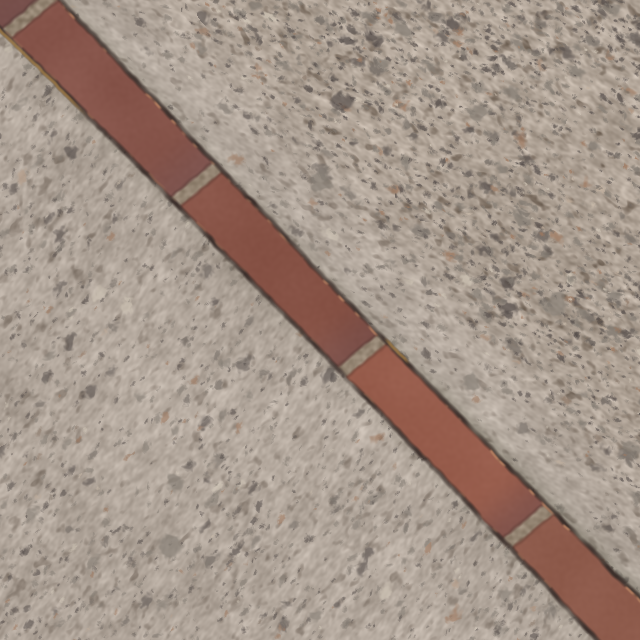
A Shadertoy shader for this texture:

```glsl
#define BAND_ORIGIN vec2(0.0, 1.027)
#define BAND_DIR vec2(0.697, -0.717)
#define HALF_WIDTH 0.041
#define JOINT_START 0.068
#define JOINT_SPACING 0.372
#define JOINT_HALF 0.0095
#define CONCRETE vec3(0.708, 0.665, 0.624)
#define MORTAR vec3(0.58, 0.52, 0.45)
#define GROOVE vec3(0.22, 0.17, 0.155)
#define GILT vec3(0.64, 0.49, 0.27)
#define STONE_CELLS 30.0
#define GRAIN 0.15

vec2 hash2(vec2 p) {
    p = vec2(dot(p, vec2(127.1, 311.7)), dot(p, vec2(269.5, 183.3)));
    return fract(sin(p) * 43758.545);
}

float gradientNoise(vec2 p) {
    vec2 i = floor(p), f = fract(p), u = f * f * (3.0 - 2.0 * f);
    vec2 e = vec2(0.0, 1.0);
    float a = dot(hash2(i) * 2.0 - 1.0, f);
    float b = dot(hash2(i + e.yx) * 2.0 - 1.0, f - e.yx);
    float c = dot(hash2(i + e.xy) * 2.0 - 1.0, f - e.xy);
    float d = dot(hash2(i + e.yy) * 2.0 - 1.0, f - e.yy);
    return mix(mix(a, b, u.x), mix(c, d, u.x), u.y);
}

vec3 stoneColor(float kind) {
    vec3 c = mix(vec3(0.33, 0.30, 0.29), vec3(0.52, 0.49, 0.455), smoothstep(0.1, 0.6, kind));
    c = mix(c, vec3(0.62, 0.47, 0.37), smoothstep(0.88, 0.91, kind));
    return mix(c, vec3(0.82, 0.78, 0.72), smoothstep(0.94, 0.96, kind));
}

// Scattered ragged grains: x is coverage, y is the kind of stone
vec2 stones(vec2 p, float density, float soft) {
    vec2 cell = floor(p), best = vec2(0.0);
    float wobble = 0.38 * gradientNoise(p * 2.7) + 0.22 * gradientNoise(p * 6.1);
    for (int y = -1; y <= 1; y++)
    for (int x = -1; x <= 1; x++) {
        vec2 id = cell + vec2(x, y);
        vec2 place = hash2(id), trait = hash2(id + 57.3);
        float radius = mix(0.12, 0.36, trait.x * trait.x);
        float dist = length((p - id - place) * vec2(0.85, 1.4)) - radius + wobble;
        float exists = step(hash2(id + 91.7).x, density);
        float cover = exists * smoothstep(soft, -soft, dist);
        if (cover > best.x) best = vec2(cover, trait.y);
    }
    return best;
}

vec3 concrete(vec2 uv, float d, float soft) {
    // The grain runs a different way on each side of the band
    float angle = d > 0.0 ? -0.55 : 0.95;
    vec2 p = mat2(cos(angle), -sin(angle), sin(angle), cos(angle)) * uv;
    float rough = d > 0.0 ? smoothstep(0.05, 0.26, d) : 0.22;
    float patches = gradientNoise(uv * 7.0 + 3.0);

    float mottle = 0.05 * gradientNoise(uv * 4.0) + 0.08 * gradientNoise(p * vec2(14.0, 24.0));
    float grain = gradientNoise(p * vec2(48.0, 85.0)) + 0.8 * gradientNoise(p * vec2(105.0, 180.0));
    vec3 col = CONCRETE + mottle + GRAIN * mix(0.65, 1.0, rough) * grain;
    col -= rough * vec3(0.018, 0.025, 0.034);

    // Soft dark flecks that blend into the cement
    float fleck = gradientNoise(p * vec2(40.0, 66.0) + 31.0) + 0.5 * gradientNoise(p * vec2(90.0, 130.0));
    fleck = smoothstep(0.12, 0.50, fleck + 0.2 * patches);
    col -= fleck * mix(0.11, 0.19, rough) * vec3(0.98, 1.0, 1.0);

    // Small to coarse aggregate, gathered in loose patches
    vec2 bent = p + 0.008 * vec2(gradientNoise(p * 40.0), gradientNoise(p * 40.0 + 19.0));
    float density = mix(0.14, 0.50, rough) * (1.0 + 1.2 * patches);
    for (int i = 0; i < 3; i++) {
        float cells = STONE_CELLS * pow(1.75, float(i));
        vec2 s = stones(bent * cells + float(i) * 17.0, density, 0.12 + soft * cells);
        col = mix(col, stoneColor(s.y), s.x * mix(0.55, 0.74, rough));
    }

    // Largest stones: centre, radius, kind
    vec4 large[12] = vec4[12](
        vec4(0.534, 0.840, 0.017, 0.1), vec4(0.111, 0.762, 0.011, 0.2),
        vec4(0.866, 0.525, 0.022, 0.6), vec4(0.273, 0.245, 0.016, 0.6),
        vec4(0.267, 0.145, 0.020, 0.6), vec4(0.885, 0.914, 0.011, 0.1),
        vec4(0.501, 0.716, 0.018, 0.6), vec4(0.736, 0.401, 0.016, 0.6),
        vec4(0.749, 0.824, 0.017, 0.6), vec4(0.592, 0.316, 0.010, 0.92),
        vec4(0.988, 0.297, 0.014, 0.6), vec4(0.814, 0.779, 0.011, 0.92));
    float ragged = 0.013 * gradientNoise(uv * 60.0) + 0.007 * gradientNoise(uv * 140.0);
    for (int i = 0; i < 12; i++) {
        float dist = length(uv - large[i].xy) - large[i].z * 0.85 + ragged;
        col = mix(col, stoneColor(large[i].w), 0.65 * smoothstep(0.003 + soft, -0.003 - soft, dist));
    }
    return col;
}

vec3 brickBand(vec2 uv, float t, float d, float soft) {
    float slot = (t - 0.08 * d - JOINT_START) / JOINT_SPACING;
    float along = fract(slot);
    int index = clamp(int(floor(slot)) + 1, 0, 4);
    vec3 tints[5] = vec3[5](vec3(0.47, 0.31, 0.285), vec3(0.53, 0.335, 0.295),
        vec3(0.53, 0.325, 0.275), vec3(0.59, 0.36, 0.295), vec3(0.56, 0.36, 0.30));
    vec3 col = tints[index];
    col = mix(col, vec3(0.46, 0.31, 0.30), 0.6 * smoothstep(0.76, 0.98, along));
    col += 0.04 * gradientNoise(uv * 11.0) + 0.015 * gradientNoise(uv * 110.0);

    // Mortar joint with a soft dark rim
    float joint = abs(along - floor(along + 0.5)) * JOINT_SPACING - JOINT_HALF;
    joint += 0.003 * gradientNoise(uv * 70.0);
    col *= 1.0 - 0.18 * smoothstep(0.007, 0.0, abs(joint));
    vec3 mortar = MORTAR + 0.16 * gradientNoise(uv * 110.0);
    return mix(col, mortar, smoothstep(soft + 0.002, -soft - 0.002, joint));
}

void mainImage(out vec4 fragColor, in vec2 fragCoord) {
    vec2 uv = fragCoord / iResolution.xy;
    float soft = 0.8 / min(iResolution.x, iResolution.y);

    // Band coordinates: t runs along it, d across it to the upper right
    vec2 q = uv - BAND_ORIGIN;
    float t = dot(q, BAND_DIR);
    float d = dot(q, vec2(-BAND_DIR.y, BAND_DIR.x));
    float halfWidth = HALF_WIDTH + 0.012 * (t - 0.8) * (t - 0.8);
    float edge = abs(d) - halfWidth + 0.003 * gradientNoise(vec2(t * 14.0, sign(d) * 5.3));
    edge += 0.0022 * gradientNoise(vec2(t * 65.0, sign(d) * 2.7));
    float upper = step(0.0, d);

    // Damp shade beside the band
    vec3 col = concrete(uv, d, soft);
    float shade = exp(-max(edge, 0.0) / 0.012) * mix(0.10, 0.16 + 0.14 * smoothstep(0.75, 1.0, t), upper);
    col *= 1.0 - shade * vec3(1.0, 0.95, 1.1);

    col = mix(col, brickBand(uv, t, d, soft), smoothstep(soft + 0.001, -soft - 0.001, edge));

    // Dark groove, broken gilt and chipped glints along the edges
    float wear = clamp(0.72 + 0.9 * gradientNoise(vec2(t * 26.0, sign(d) * 9.1)), 0.2, 0.95);
    col = mix(col, GROOVE, wear * smoothstep(0.0055 + soft, 0.0005, abs(edge - 0.0012)));
    float gilt = mix(smoothstep(0.25, 0.20, t), smoothstep(0.03, 0.015, abs(t - 0.845)), upper);
    col = mix(col, GILT, 0.75 * gilt * smoothstep(0.003 + soft, 0.0003, abs(edge - 0.003)));
    float chips = smoothstep(0.08, 0.34, gradientNoise(vec2(t * 50.0, sign(d) * 3.7)));
    chips *= mix(0.3, 0.8, upper);
    col = mix(col, vec3(0.74, 0.52, 0.39), chips * smoothstep(0.0025 + soft, 0.0002, abs(edge + 0.002)));

    fragColor = vec4(clamp(col, 0.0, 1.0), 1.0);
}
```
